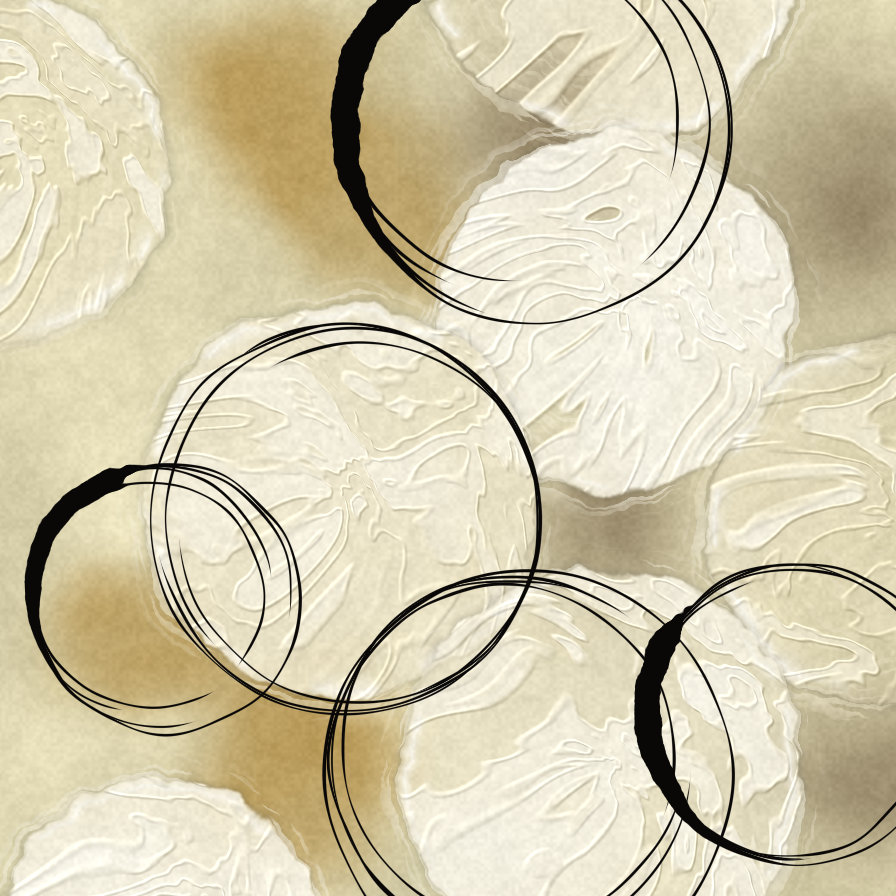
Reproduce this background procedurally as a WebGL 2 fragment shader.

```glsl
#version 300 es
precision highp float;
// Abstract painting: plaster discs and loose ink rings over a gold and grey wash.
// Noise is swirled around each disc and cut into layers whose lips catch light;
// each ring is a bundle of thin circles that share a tangent at the heavy side.
uniform vec2 u_resolution;
out vec4 outColor;

const vec3 PAPER = vec3(0.875, 0.845, 0.70);
const vec3 GOLD  = vec3(0.70, 0.57, 0.30);
const vec3 GREY  = vec3(0.57, 0.51, 0.39);
const vec3 CREAM = vec3(0.91, 0.875, 0.755);
const vec3 WHITE = vec3(0.98, 0.97, 0.93);
const vec3 INK   = vec3(0.035, 0.03, 0.025);
const vec2 LIGHT = vec2(-0.6, 0.8);
const float RELIEF_STEP = 0.003;
const float RELIEF_GAIN = 0.20;
const float LAYERS = 7.0;
const float LIP = 0.35;         // softness of a layer edge
const float LINE = 0.0014;      // half width of a thin ink line
const float SPREAD = 0.17;      // how far strands of a ring fan out
const int STRANDS = 4;

// Washes: centre, size
const vec3 GOLD_WASH[4] = vec3[4](vec3(0.31, 0.87, 0.11), vec3(0.43, 0.77, 0.10),
    vec3(0.16, 0.30, 0.09), vec3(0.33, 0.15, 0.12));
const vec3 GREY_WASH[4] = vec3[4](vec3(0.96, 0.78, 0.14), vec3(0.70, 0.42, 0.09),
    vec3(0.97, 0.14, 0.10), vec3(0.62, 0.86, 0.10));
// Plaster discs: centre, radius, whiteness
const vec4 DISCS[7] = vec4[7](vec4(0.0, 0.81, 0.195, 0.3), vec4(0.685, 1.055, 0.21, 0.4),
    vec4(0.685, 0.65, 0.203, 0.95), vec4(0.38, 0.443, 0.222, 0.25),
    vec4(1.0, 0.415, 0.21, 0.4), vec4(0.67, 0.14, 0.225, 0.7), vec4(0.18, -0.04, 0.175, 0.6));
// Ink rings: centre, radius, angle of the heavy side; and its half width
const vec4 RINGS[5] = vec4[5](vec4(0.60, 0.855, 0.215, 2.95), vec4(0.185, 0.332, 0.150, 2.6),
    vec4(0.89, 0.205, 0.168, 3.2), vec4(0.385, 0.42, 0.218, 0.1), vec4(0.59, 0.135, 0.227, 2.5));
const float HEAVY[5] = float[5](0.015, 0.011, 0.014, 0.0008, 0.0005);

float hash(vec2 p) {
    vec3 q = fract(p.xyx * 0.1031);
    q += dot(q, q.yzx + 33.33);
    return fract((q.x + q.y) * q.z);
}

float noise(vec2 p) {
    vec2 i = floor(p), f = fract(p);
    f = f * f * (3.0 - 2.0 * f);
    return mix(mix(hash(i), hash(i + vec2(1, 0)), f.x),
               mix(hash(i + vec2(0, 1)), hash(i + vec2(1, 1)), f.x), f.y);
}

float fbm(vec2 p) {
    float sum = 0.0, amp = 0.53;
    for (int i = 0; i < 4; i++) {
        sum += amp * noise(p);
        p = mat2(1.6, 1.2, -1.2, 1.6) * p + 17.3;
        amp *= 0.5;
    }
    return sum;
}

vec2 polar(float a) { return vec2(cos(a), sin(a)); }

// Layered plaster: x = tone of the layer, y = height with raised lips
vec2 plaster(vec2 q, float seed) {
    float rad = length(q);
    vec2 swirl = q / (rad + 0.06) * 1.1 + q * 4.0 + rad * vec2(8.0, 6.0) + seed;
    float t = LAYERS * fbm(swirl + 0.9 * noise(q * 9.0 + seed));
    float layer = floor(t), s = smoothstep(0.0, LIP, fract(t));
    float tone = mix(hash(vec2(layer - 1.0, seed)), hash(vec2(layer, seed)), s);
    float streaks = noise(swirl * vec2(9.0, 7.0)) * 0.22;
    return vec2(tone, tone * 0.4 + 2.4 * s * (1.0 - s) + streaks);
}

vec3 wash(vec2 p) {
    vec2 w = p + 0.10 * (vec2(fbm(p * 5.0), fbm(p * 5.0 + 40.0)) - 0.5);
    float gold = 0.0, grey = 0.0;
    for (int i = 0; i < 4; i++) {
        vec2 a = (w - GOLD_WASH[i].xy) / GOLD_WASH[i].z;
        vec2 b = (w - GREY_WASH[i].xy) / GREY_WASH[i].z;
        gold += exp(-dot(a, a) * dot(a, a) * 0.7);
        grey += exp(-dot(b, b) * 0.8);
    }
    float cloud = fbm(p * 7.0 + 9.0);
    vec3 col = PAPER + 0.20 * (cloud - 0.5);
    col = mix(col, GOLD, min(gold, 1.0) * (0.45 + 0.7 * cloud));
    return mix(col, GREY, min(grey, 1.0) * (0.45 + 0.7 * cloud));
}

vec3 addDisc(vec3 col, vec2 p, vec4 disc, float seed) {
    vec2 q = p - disc.xy;
    vec2 dir = q / (length(q) + 1e-4);
    float d = length(q) - disc.z + 0.03 * (fbm(dir * 3.0 + seed) - 0.5)
            + 0.012 * (fbm(p * 45.0) - 0.5);
    if (d > 0.05) return col;
    vec2 here = plaster(q, seed);
    float relief = here.y - plaster(q + LIGHT * RELIEF_STEP, seed).y;
    float rim = exp(-abs(d + 0.010) / 0.011) * smoothstep(0.25, 0.6, noise(p * 28.0 + seed));
    float body = 1.0 - smoothstep(-0.004, 0.002, d);
    float cover = body * mix(0.28, 0.93, max(smoothstep(0.12, 0.34, here.x), rim));
    // Dry scrapings just outside the edge
    float scrape = smoothstep(0.56, 0.70, noise(dir * 5.0 + d * vec2(190.0, 150.0) + seed));
    cover = max(cover, 0.55 * scrape * (1.0 - smoothstep(0.0, 0.035, d)));
    float white = disc.w * 0.65 + 0.8 * (here.x - 0.4) + 0.6 * (fbm(q * 8.0 + seed) - 0.5);
    vec3 paint = mix(CREAM, WHITE, clamp(max(white, rim), 0.0, 1.0));
    col *= 1.0 - 0.14 * exp(-abs(d) / 0.004);
    col = mix(col, paint, cover);
    return col + body * RELIEF_GAIN * clamp(relief, -0.9, 0.7);
}

float inkRing(vec2 p, vec4 ring, float heavy, float seed) {
    float pixel = 0.75 / u_resolution.y, cover = 0.0;
    for (int i = 0; i < STRANDS; i++) {
        vec2 id = vec2(float(i), seed);
        float radius = ring.z * (1.0 - SPREAD * hash(id + 3.0) * min(float(i), 1.0));
        vec2 touch = polar(ring.w + 0.9 * (hash(id + 11.0) - 0.5));
        vec2 q = p - ring.xy - touch * (ring.z - radius);
        vec2 dir = q / (length(q) + 1e-4), axis = polar(ring.w);
        float turn = atan(axis.x * dir.y - axis.y * dir.x, dot(axis, dir));
        // Blunt start, long taper, ragged sides
        float swell = smoothstep(-0.85, -0.55, turn + 0.25 * (noise(p * 90.0) - 0.5))
                    * (1.0 - smoothstep(0.0, 1.35, turn));
        float share = i == 0 ? 1.0 : (i == 1 ? 0.45 : 0.08);
        float width = LINE * (0.45 + 0.9 * noise(dir * 4.0 + id * 7.0))
                    + heavy * share * swell * (0.65 + 0.6 * fbm(p * 50.0));
        // Lifted part of the stroke
        float lift = dot(dir, polar(ring.w + 1.6 + 3.0 * hash(id + 23.0)));
        width *= 1.0 - smoothstep(0.70, 0.88, lift) * min(float(i), 1.0);
        float dist = abs(length(q) - radius + 0.008 * (noise(dir * 2.5 + id * 5.0) - 0.5));
        cover = max(cover, (1.0 - smoothstep(width - pixel, width + pixel, dist))
                         * smoothstep(0.0, LINE * 0.4, width));
    }
    return cover;
}

void main() {
    vec2 p = gl_FragCoord.xy / u_resolution.y;
    vec3 col = wash(p);
    for (int i = 0; i < 7; i++) col = addDisc(col, p, DISCS[i], 5.7 + 13.0 * float(i));
    // Paper grain
    col += 0.05 * (noise(p * 260.0) - 0.5) + 0.06 * (fbm(p * 60.0) - 0.5);
    for (int i = 0; i < 5; i++)
        col = mix(col, INK, inkRing(p, RINGS[i], HEAVY[i], 2.0 + 9.0 * float(i)));
    outColor = vec4(clamp(col, 0.0, 1.0), 1.0);
}
```
